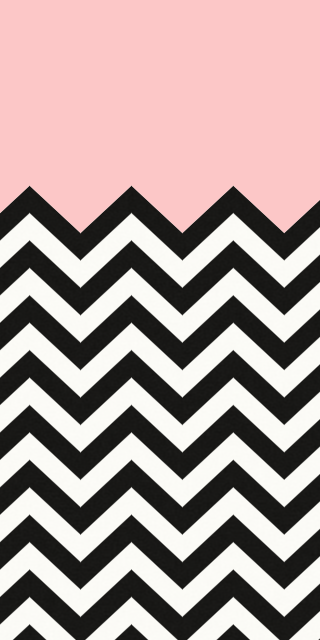
Give the GLSL for this pattern, as a Shadertoy shader.

```glsl
// Black and white chevron cloth hanging below a plain pink field.
// A triangle wave bends the vertical axis; fract then repeats the stripes,
// and gradient noise adds a faint woven grain to the cloth.

vec2 hashGradient(vec2 cell) {
    vec2 h = vec2(dot(cell, vec2(127.1, 311.7)), dot(cell, vec2(269.5, 183.3)));
    return 2.0 * fract(sin(h) * 43758.5) - 1.0;
}

float gradientNoise(vec2 p) {
    vec2 i = floor(p), f = fract(p);
    vec2 u = f * f * (3.0 - 2.0 * f);
    float a = dot(hashGradient(i), f);
    float b = dot(hashGradient(i + vec2(1, 0)), f - vec2(1, 0));
    float c = dot(hashGradient(i + vec2(0, 1)), f - vec2(0, 1));
    float d = dot(hashGradient(i + vec2(1, 1)), f - vec2(1, 1));
    return mix(mix(a, b, u.x), mix(c, d, u.x), u.y);
}

// Zero at each peak, one at each valley
float zigzag(float x) {
    return 1.0 - abs(2.0 * fract((x - 0.0925) / 0.3183) - 1.0);
}

void mainImage(out vec4 fragColor, in vec2 fragCoord) {
    // Canvas is 1 wide and 2 tall, measured down from the top
    vec2 uv = fragCoord / iResolution.xy;
    vec2 p = vec2(uv.x, 2.0 * (1.0 - uv.y));
    float pixel = 2.0 / iResolution.y;

    // Depth below the zigzag hem; the slope factor turns it into distance
    float depth = p.y - 0.5800 - 0.1480 * zigzag(p.x);
    float slope = 0.732;

    // Alternating stripes, black first
    float period = 0.1714;
    float stripe = abs(fract(depth / period + 0.25) - 0.5) - 0.25;
    float edge = max(0.8 * pixel, 0.0025);
    float white = smoothstep(-edge, edge, stripe * period * slope);
    vec3 cloth = mix(vec3(0.095, 0.093, 0.086), vec3(0.985, 0.983, 0.965), white);

    // Woven grain, stronger on the black
    float grain = gradientNoise(p * vec2(110.0, 130.0)) + 0.5 * gradientNoise(p * 35.0);
    cloth += grain * mix(0.022, 0.010, white);

    // Pink field above the hem
    float covered = smoothstep(-0.7 * pixel, 0.7 * pixel, depth * slope);
    vec3 color = mix(vec3(0.988, 0.780, 0.780), cloth, covered);

    fragColor = vec4(clamp(color, 0.0, 1.0), 1.0);
}
```
